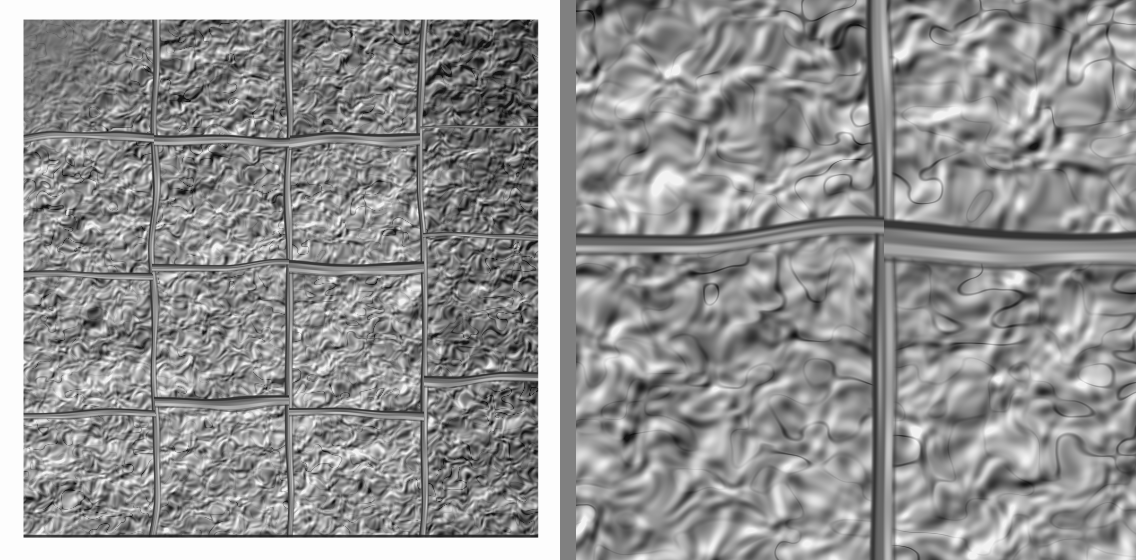
Left: the whole. Right: its middle third, enlarged.
This texture is drawn by a three.js fragment shader. Its source:

```glsl
varying vec2 vUv;

const vec3 PAPER = vec3(0.992);
const vec2 PANEL_MIN = vec2(0.042, 0.040);
const vec2 PANEL_MAX = vec2(0.961, 0.965);
const vec2 TO_LIGHT = vec2(-0.0012, 0.0021);
const float SOFT = 0.0015;

float hash(vec2 cell) {
  vec3 q = fract(cell.xyx * 0.1031);
  q += dot(q, q.yzx + 33.33);
  return fract((q.x + q.y) * q.z);
}

float noise(vec2 p) {
  vec2 cell = floor(p);
  vec2 f = fract(p);
  f = f * f * (3.0 - 2.0 * f);
  float low = mix(hash(cell), hash(cell + vec2(1.0, 0.0)), f.x);
  float high = mix(hash(cell + vec2(0.0, 1.0)), hash(cell + 1.0), f.x);
  return mix(low, high, f.y);
}

float band(float x, float center, float halfWidth, float soft) {
  return 1.0 - smoothstep(halfWidth - soft, halfWidth + soft, abs(x - center));
}

// Rough stone height, from broad chisel marks to fine grain
float stoneHeight(vec2 p) {
  float height = 0.0;
  float amplitude = 1.2;
  vec2 q = p * 14.0;
  for (int i = 0; i < 4; i++) {
    height += amplitude * noise(q);
    q = mat2(0.8, 0.6, -0.6, 0.8) * q * 2.2 + 17.3;
    amplitude *= 0.75;
  }
  return height;
}

// Relief lit from the upper left, with winding dark creases
float stoneRelief(vec2 p) {
  vec2 warp = vec2(noise(p * 45.0), noise(p * 45.0 + 31.7)) - 0.5;
  vec2 q = p + 0.014 * warp;
  float slope = stoneHeight(q - TO_LIGHT) - stoneHeight(q + TO_LIGHT);
  float crease = band(noise(q * vec2(65.0, 90.0) + 9.0), 0.5, 0.04, 0.04);
  float chisel = smoothstep(0.58, 0.8, noise(q * vec2(24.0, 30.0) + 53.0));
  return 0.95 * slope - crease * (0.06 + 0.16 * chisel) + 0.03;
}

// Broad light and dark areas over the slab
float slabTone(vec2 p) {
  float tone = 0.55 + 0.07 * (noise(p * 7.0) - 0.5);
  tone -= 0.11 * smoothstep(0.62, 0.95, p.y);
  tone -= 0.11 * smoothstep(0.72, 0.80, p.x);
  tone -= 0.05 * smoothstep(0.88, 0.96, p.x);
  return tone;
}

// Groove across 'side', which is positive toward the light
float groove(float shade, float side, float halfWidth, float along) {
  float t = side / halfWidth;
  float soft = SOFT / halfWidth;
  float streak = noise(vec2(along * 18.0, t * 2.5));
  float floorShade = 0.36 + 0.26 * streak;
  float lip = 0.55 + 0.3 * noise(vec2(along * 30.0, 4.0));
  float result = mix(shade, floorShade, band(t, 0.0, 1.0, soft));
  result = mix(result, lip, 0.85 * band(t, -0.55, 0.28, soft));
  result = mix(result, 0.15, 0.85 * band(t, 0.85, 0.25, soft));
  return mix(result, 0.22, 0.6 * band(t, -1.15, 0.12, soft));
}

float stonePanel(vec2 p) {
  // Stone face, smoother in the upper left corner
  float roughness = mix(0.25, 1.0, smoothstep(0.04, 0.26, distance(p, vec2(0.05, 0.95))));
  float ring = band(distance(p, vec2(0.632, 0.847)), 0.079, 0.005, 0.005);
  ring *= smoothstep(0.80, 0.87, p.y);
  float shade = slabTone(p) + roughness * (1.0 - 0.45 * ring) * stoneRelief(p);
  shade += 0.07 * ring;
  shade += 0.25 * band(distance(p, vec2(0.07, 0.705)), 0.0, 0.014, 0.008);

  // Upright joints and the column they bound
  float column = 0.0;
  float uprights = shade;
  for (int i = 0; i < 3; i++) {
    float k = float(i);
    float x = 0.275 + 0.2395 * k + 0.015 * (noise(vec2(p.y * 9.0, k * 7.0)) - 0.5);
    float halfWidth = 0.0035 + 0.0035 * noise(vec2(p.y * 13.0, k + 40.0));
    column += step(x, p.x);
    uprights = groove(uprights, x - p.x, halfWidth, p.y + k);
  }
  shade = uprights;

  // Level joints, offset and widened per column
  vec4 heights[3];
  heights[0] = vec4(0.754, 0.750, 0.750, 0.770);
  heights[1] = vec4(0.512, 0.528, 0.520, 0.577);
  heights[2] = vec4(0.261, 0.282, 0.261, 0.324);
  vec4 widths[3];
  widths[0] = vec4(0.006, 0.007, 0.010, 0.002);
  widths[1] = vec4(0.005, 0.005, 0.011, 0.004);
  widths[2] = vec4(0.006, 0.009, 0.007, 0.008);
  vec4 chosen = vec4(equal(vec4(0.0, 1.0, 2.0, 3.0), vec4(column)));
  for (int j = 0; j < 3; j++) {
    float k = float(j);
    float y = dot(heights[j], chosen) + 0.014 * (noise(vec2(p.x * 10.0, k * 5.0)) - 0.5);
    float halfWidth = dot(widths[j], chosen) * (0.7 + 0.6 * noise(vec2(p.x * 14.0, k + 80.0)));
    shade = groove(shade, p.y - y, halfWidth, p.x + k);
  }

  // Shadow under the bottom edge
  return mix(shade, 0.12, 0.85 * band(p.y, PANEL_MIN.y, 0.005, SOFT));
}

void main() {
  vec2 inside = smoothstep(PANEL_MIN - SOFT, PANEL_MIN + SOFT, vUv)
    * (1.0 - smoothstep(PANEL_MAX - SOFT, PANEL_MAX + SOFT, vUv));
  vec3 stone = vec3(clamp(stonePanel(vUv), 0.08, 0.95));
  gl_FragColor = vec4(mix(PAPER, stone, inside.x * inside.y), 1.0);
}
```
